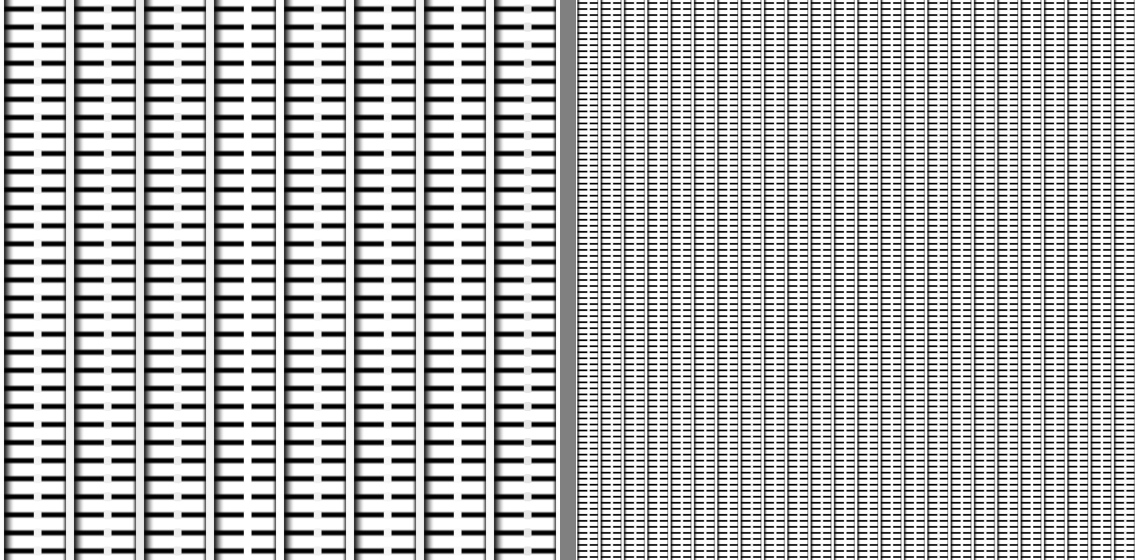
Left, the tile; right, the same tile 3 across and 3 down.
This pattern is drawn by a WebGL 1 fragment shader. Its source:

```glsl
precision highp float;
// Woven blind: dark horizontal slats shaded between pale vertical cords, with a bead on every slat.

uniform vec2 u_resolution;

const float TAU = 6.2831853;
const vec2 REPEATS = vec2(8.0, 31.0);    // columns, rows
const float CORD_HALF = 0.0575;          // in column widths
const float BEAD_X = 0.538;              // in column widths
const vec2 BEAD_HALF = vec2(0.0069, 0.0081); // in canvas units
const float BEAD_ROUND = 0.0042;

float roundedBox(vec2 p, vec2 halfSize, float radius) {
  vec2 q = abs(p) - halfSize + radius;
  return length(max(q, 0.0)) + min(max(q.x, q.y), 0.0) - radius;
}

float coverage(float dist, float softness) {
  return 1.0 - smoothstep(-softness, softness, dist);
}

// Layered sines over the column index; they wrap after the last column.
float cordTone(float column) {
  float a = TAU * column / REPEATS.x;
  return 0.965 + 0.028 * cos(2.0 * a) - 0.014 * sin(a);
}

float beadTone(float column) {
  float a = TAU * column / REPEATS.x;
  return 0.95 + 0.035 * cos(3.0 * (a - 0.375 * TAU)) - 0.02 * cos(a);
}

// Black slat core with a soft falloff into the white gap.
float slatLight(float offset) {
  return smoothstep(0.05, 0.225, abs(offset));
}

// Wide shadow right of a cord, narrow shadow left of the next one.
float cordShadow(float x) {
  float fromLeft = x - CORD_HALF;
  float fromRight = 1.0 - CORD_HALF - x;
  return smoothstep(-0.04, 0.155, fromLeft) * smoothstep(-0.03, 0.06, fromRight);
}

void main() {
  vec2 uv = gl_FragCoord.xy / u_resolution;
  float softness = max(0.0009, 0.7 / min(u_resolution.x, u_resolution.y));
  vec2 grid = uv * REPEATS;
  vec2 cell = fract(grid);
  float column = floor(grid.x);

  // Slats and shadows
  float tone = slatLight(cell.y - 0.5) * cordShadow(cell.x);

  // Beads
  vec2 beadOffset = (cell - vec2(BEAD_X, 0.5)) / REPEATS;
  float bead = coverage(roundedBox(beadOffset, BEAD_HALF, BEAD_ROUND), softness);
  tone = mix(tone, beadTone(column), bead);

  // Cords, centred on the column borders
  float nearestCord = mod(floor(grid.x + 0.5), REPEATS.x);
  float cordDist = (min(cell.x, 1.0 - cell.x) - CORD_HALF) / REPEATS.x;
  tone = mix(tone, cordTone(nearestCord), coverage(cordDist, softness));

  gl_FragColor = vec4(vec3(clamp(tone, 0.0, 1.0)), 1.0);
}
```
